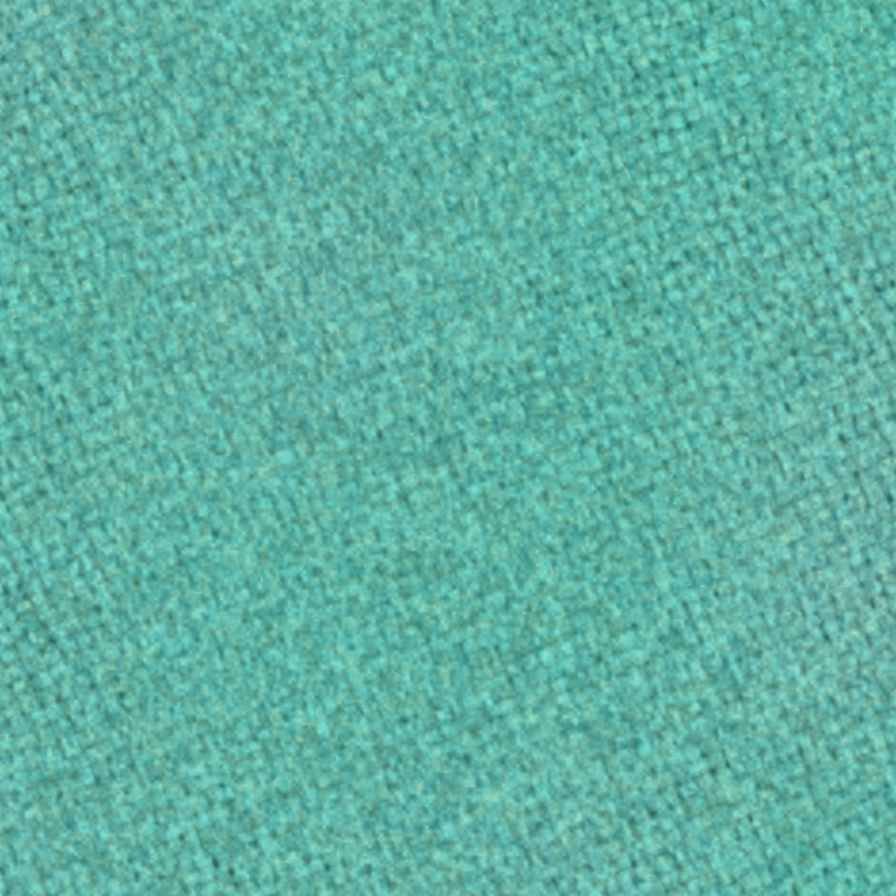
Write a Shadertoy shader that draws this texture.

```glsl
// Turquoise plain-weave cloth, tilted, with uneven threads and fuzzy fibres.
// Crossing threads form a rounded height field, scattered pits darken the gaps,
// and layered value noise adds fibre grain, pale flecks and slow dye drift.

const float PI = 3.14159265;
const float THREADS = 50.0;            // threads across the canvas
const float TILT = 0.39;               // weave rotation in radians
const vec3 SHADE = vec3(0.20, 0.46, 0.42);
const vec3 LIT = vec3(0.49, 0.85, 0.78);
const vec3 FLECK = vec3(0.66, 0.84, 0.69);
const vec3 DYE_DRIFT = vec3(0.09, -0.01, 0.02);
const vec3 FIBRE_TINT = vec3(0.08, 0.0, -0.05);
const float MID_TONE = 0.63;
const float THREAD_RELIEF = 0.22;
const float PIT_DEPTH = 0.42;
const vec2 PIT_SIZE = vec2(0.17, 0.27); // across and along the warp
const float GRAIN = 0.52;
const float FINE_GRAIN = 0.32;

// Integer hash, returns two values in 0..1
vec2 hash2(vec2 cell) {
    uvec2 q = uvec2(ivec2(cell) + 4096);
    q = q * 1664525u + 1013904223u;
    q.x += q.y * 1664525u;
    q.y += q.x * 1664525u;
    q ^= q >> 16u;
    q.x += q.y * 1664525u;
    q.y += q.x * 1664525u;
    q ^= q >> 16u;
    return vec2(q & 65535u) / 65535.0;
}

float noise(vec2 p) {
    vec2 i = floor(p);
    vec2 f = fract(p);
    f = f * f * (3.0 - 2.0 * f);
    float low = mix(hash2(i).x, hash2(i + vec2(1, 0)).x, f.x);
    float high = mix(hash2(i + vec2(0, 1)).x, hash2(i + vec2(1, 1)).x, f.x);
    return mix(low, high, f.y);
}

// Rounded threads that alternately pass over each other
float weaveHeight(vec2 p) {
    vec2 wave = sin(PI * p);
    vec2 arch = abs(wave);
    float warp = arch.x * (0.6 + 0.4 * arch.y);
    float weft = arch.y * (0.6 + 0.4 * arch.x);
    return mix(weft, warp, smoothstep(-0.25, 0.25, wave.x * wave.y));
}

// Dark gaps of random depth near the corners between threads
float pits(vec2 p) {
    vec2 corner = floor(p + 0.5);
    float dark = 0.0;
    for (int y = -1; y <= 1; y++) {
        for (int x = -1; x <= 1; x++) {
            vec2 c = corner + vec2(x, y);
            vec2 jitter = (hash2(c) - 0.5) * 0.35;
            float depth = hash2(c + 517.0).x;
            vec2 d = (p - c - jitter) / PIT_SIZE;
            dark += mix(0.15, 1.0, depth * depth) * exp(-dot(d, d));
        }
    }
    return dark;
}

void mainImage(out vec4 fragColor, in vec2 fragCoord) {
    vec2 uv = fragCoord / iResolution.y;

    // Thread coordinates, bent by slow and quick wobble
    float c = cos(TILT);
    float s = sin(TILT);
    vec2 p = THREADS * vec2(c * uv.x + s * uv.y, c * uv.y - s * uv.x);
    vec2 slow = vec2(noise(uv * 5.0), noise(uv * 5.0 + 40.0));
    vec2 quick = vec2(noise(p * 0.7 + 90.0), noise(p * 0.7 + 150.0));
    vec2 thread = p + 1.2 * slow + 0.45 * quick;

    // Relief fades where the nap hides the weave
    float clarity = mix(0.55, 1.4, noise(uv * 4.0 + 17.0));
    float tone = MID_TONE;
    tone += THREAD_RELIEF * clarity * (weaveHeight(thread) - 0.54);
    tone -= PIT_DEPTH * clarity * pits(thread);
    tone += 0.10 * (hash2(floor(thread) + 900.0).y - 0.5) * weaveHeight(thread);

    // Fibre grain, drawn out along the warp
    tone += GRAIN * (noise(p * vec2(3.2, 2.2) + 30.0) - 0.5);
    tone += FINE_GRAIN * (noise(uv * 235.0) - 0.5);
    vec3 colour = mix(SHADE, LIT, clamp(tone, -0.1, 1.08));

    // Dye drift, fibre tint and pale flecks
    colour += DYE_DRIFT * (noise(uv * 3.0 + 7.0) - 0.5);
    colour += FIBRE_TINT * (noise(uv * 105.0 + 60.0) - 0.5);
    float fleck = smoothstep(0.86, 0.98, noise(uv * 130.0 + 220.0));
    colour = mix(colour, FLECK, 0.5 * fleck * smoothstep(0.4, 0.7, tone));

    fragColor = vec4(clamp(colour, 0.0, 1.0), 1.0);
}
```
